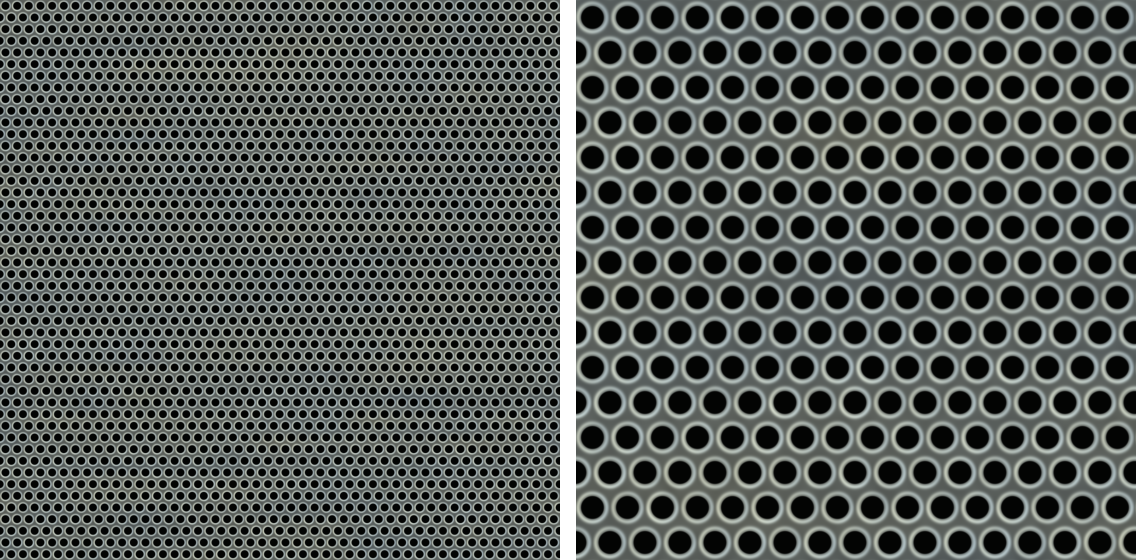
Left, the full canvas; right, a detail of the centre.
Give the GLSL for this texture, as a WebGL 1 fragment shader.

```glsl
precision highp float;

uniform vec2 u_resolution;

const float REPEATS = 48.0;      // holes across and rows down
const float ROW_PHASE = 0.97;    // horizontal centre of holes in even rows
const float HOLE_RADIUS = 0.325; // radii in units of one cell
const float RIM_RADIUS = 0.41;
const float RIM_WIDTH = 0.065;
const int SAMPLES = 3;

const vec3 HOLE_COLOR = vec3(0.012, 0.014, 0.013);
const vec3 PLATE_COLOR = vec3(0.345, 0.365, 0.352);
const vec3 RIM_LIGHT = vec3(0.335, 0.355, 0.345);
const vec3 WARM_TINT = vec3(0.025, 0.008, -0.025);

float hash(vec2 p) {
  vec3 q = fract(vec3(p.xyx) * 0.1031);
  q += dot(q, q.yzx + 33.33);
  return fract((q.x + q.y) * q.z);
}

// Value noise over the unit square, wrapping after whole numbers of cells
float wrappedNoise(vec2 uv, vec2 cells, float seed) {
  vec2 p = uv * cells;
  vec2 i = floor(p);
  vec2 f = fract(p);
  f = f * f * (3.0 - 2.0 * f);
  vec2 a = mod(i, cells) + seed;
  vec2 b = mod(i + 1.0, cells) + seed;
  return mix(mix(hash(a), hash(vec2(b.x, a.y)), f.x),
             mix(hash(vec2(a.x, b.y)), hash(b), f.x), f.y);
}

// Offset from the nearest hole centre (xy) and that hole's wrapped index (zw)
vec4 nearestHole(vec2 p, float repeats) {
  vec4 nearest = vec4(9.0);
  float firstRow = floor(p.y - 0.5);
  for (int k = 0; k < 2; k++) {
    float row = firstRow + float(k);
    float shift = ROW_PHASE + 0.5 * mod(row, 2.0);
    float column = floor(p.x - shift + 0.5);
    vec2 offset = p - vec2(column + shift, row + 0.5);
    if (dot(offset, offset) < dot(nearest.xy, nearest.xy)) {
      nearest = vec4(offset, mod(vec2(column, row), repeats));
    }
  }
  return nearest;
}

// Raised bright rim with a slight directional light
vec3 rimLight(vec2 offset, float radius, float strength) {
  float d = (radius - RIM_RADIUS) / RIM_WIDTH;
  vec2 direction = offset / max(radius, 0.001);
  float lighting = 1.0 + dot(direction, vec2(-0.05, -0.10));
  vec3 tint = WARM_TINT * -direction.x;
  return exp(-d * d) * strength * (RIM_LIGHT * lighting + tint);
}

vec3 perforatedMetal(vec2 uv) {
  vec4 hole = nearestHole(uv * REPEATS, REPEATS);
  float radius = length(hole.xy);
  float rimStrength = 0.92 + 0.16 * hash(hole.zw + 7.0);

  // Fine grain, broad colour drift and faint horizontal streaks
  float grain = wrappedNoise(uv, vec2(144.0), 11.0) - 0.5;
  float drift = wrappedNoise(uv, vec2(12.0, 24.0), 31.0) - 0.5;
  float streak = wrappedNoise(uv, vec2(4.0, 48.0), 53.0) - 0.5;

  vec3 metal = PLATE_COLOR + rimLight(hole.xy, radius, rimStrength);
  metal *= 1.0 + 0.10 * grain + 0.06 * streak;
  metal += WARM_TINT * (drift + 0.6 * streak);

  float edge = smoothstep(HOLE_RADIUS - 0.025, HOLE_RADIUS + 0.025, radius);
  return mix(HOLE_COLOR, metal, edge);
}

void main() {
  // Average several points per pixel for smooth edges
  vec3 color = vec3(0.0);
  for (int y = 0; y < SAMPLES; y++) {
    for (int x = 0; x < SAMPLES; x++) {
      vec2 jitter = (vec2(x, y) + 0.5) / float(SAMPLES) - 0.5;
      color += perforatedMetal((gl_FragCoord.xy + jitter) / u_resolution);
    }
  }
  gl_FragColor = vec4(color / float(SAMPLES * SAMPLES), 1.0);
}
```
